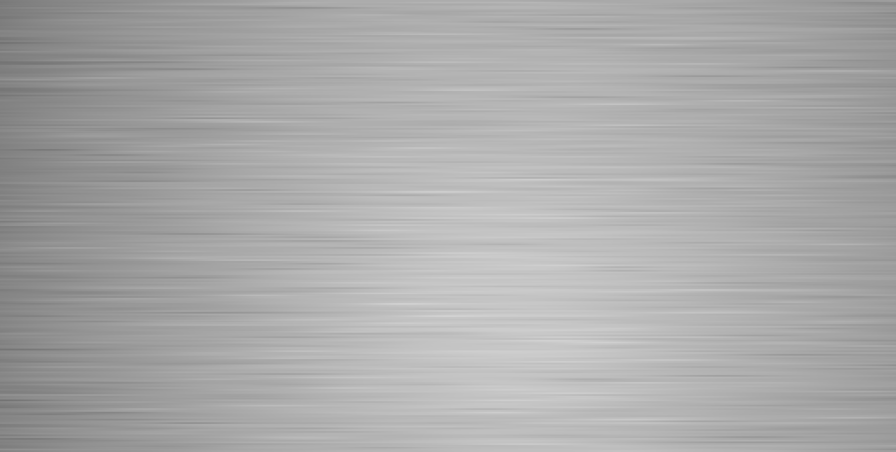
A Shadertoy shader for this texture:

```glsl
const float BASE_TONE = 0.71;                     // sheen before falloff
const vec2  SHEEN_CENTER = vec2(0.58, 0.32);      // fractions of the canvas
const vec2  SHEEN_FALLOFF = vec2(0.56, 0.08);
const vec2  GLOW_CENTER = vec2(0.56, 0.31);
const vec2  GLOW_SIZE = vec2(0.21, 0.37);
const float GLOW_STRENGTH = 0.073;

const vec3  STREAK_ROWS = vec3(258.0, 147.0, 53.0);    // rows per canvas height
const vec3  STREAK_CONTRAST = vec3(0.0165, 0.0095, 0.005);
const vec3  STREAK_WAVES = vec3(2.6, 2.0, 1.3);        // base frequency along x
const int   WAVE_COUNT = 4;
const float WAVE_GROWTH = 1.8;
const float WAVE_FADE = 0.8;
const vec2  SCRATCH_SHAPE = vec2(0.58, 0.125);    // linear and cubic share
const vec2  ROW_EDGE = vec2(0.15, 0.85);
const float TAU = 6.2831853;

float hash(vec2 p) {
    vec3 q = fract(p.xyx * vec3(0.1031, 0.1030, 0.0973));
    q += dot(q, q.yzx + 33.33);
    return fract((q.x + q.y) * q.z);
}

// Layered sines with random phase and pitch; the cubic term makes
// a few scratches stand out from a quiet ground
float rowTone(float row, float x, float frequency, float seed) {
    float sum = 0.0;
    float power = 0.0;
    float amplitude = 1.0;
    for (int i = 0; i < WAVE_COUNT; i++) {
        vec2 key = vec2(row + 7.0, seed + float(i) * 13.0);
        float phase = TAU * hash(key);
        float pitch = frequency * mix(0.5, 1.5, hash(key + 291.0));
        sum += amplitude * sin(x * pitch + phase);
        power += 0.5 * amplitude * amplitude;
        frequency *= WAVE_GROWTH;
        amplitude *= WAVE_FADE;
    }
    float tone = sum * inversesqrt(power);
    return tone * (SCRATCH_SHAPE.x + SCRATCH_SHAPE.y * tone * tone);
}

// Blend between row centres so every scratch has a smooth edge
float streaks(vec2 p, float rows, float frequency, float seed) {
    float y = p.y * rows + 0.5;
    float row = floor(y);
    float blend = smoothstep(ROW_EDGE.x, ROW_EDGE.y, y - row);
    return mix(rowTone(row, p.x, frequency, seed),
               rowTone(row + 1.0, p.x, frequency, seed), blend);
}

float sheen(vec2 uv) {
    vec2 offset = uv - SHEEN_CENTER;
    vec2 glow = (uv - GLOW_CENTER) / GLOW_SIZE;
    return BASE_TONE - dot(SHEEN_FALLOFF, offset * offset)
         + GLOW_STRENGTH * exp(-dot(glow, glow));
}

void mainImage(out vec4 fragColor, in vec2 fragCoord) {
    vec2 uv = fragCoord / iResolution.xy;
    vec2 p = fragCoord / iResolution.y;

    // Brushed grain from fine scratches to broad bands
    float grain = 0.0;
    for (int i = 0; i < 3; i++) {
        float seed = 57.0 * float(i + 1);
        grain += STREAK_CONTRAST[i]
               * streaks(p, STREAK_ROWS[i], STREAK_WAVES[i], seed);
    }

    float tone = sheen(uv) + grain;
    fragColor = vec4(vec3(clamp(tone, 0.0, 1.0)), 1.0);
}
```
